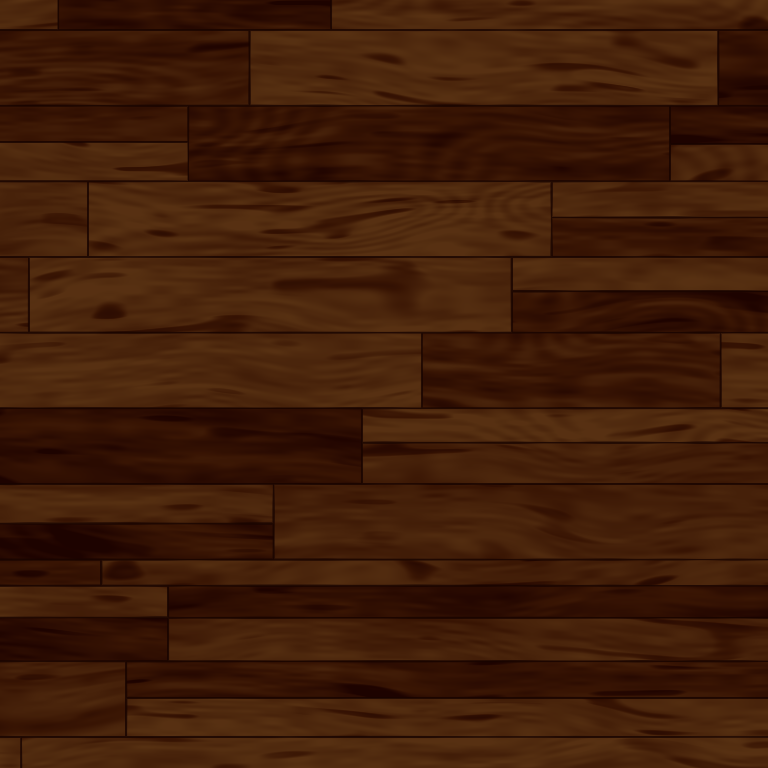
Write a WebGL 1 fragment shader that draws this texture.

```glsl
precision highp float;
// Dark hardwood floor: staggered rows of planks, some split lengthwise in two,
// plus one narrow filler strip. Each plank has its own tone, slant and grain,
// built from stretched value noise and coloured by a single wood ramp.

uniform vec2 u_resolution;

// Layout, in units of the canvas
const float ROW_HEIGHT = 0.0985;
const float ROW_OFFSET = 0.0404;
const float STRIP_HEIGHT = 0.034;
const float STRIP_BASE = ROW_OFFSET + 2.0 * ROW_HEIGHT;
const float STRIP_ROW = -10.0;
const vec2 SEAM_START = vec2(0.525, 0.16);
const float STAGGER = 0.1;
const float SEAM_JITTER = 0.09;
const float LONG_ROWS = 3.5;      // rows below this have a single seam
const float SPLIT_CHANCE = 0.36;
const float LINE_HALF = 0.0012;
const float LINE_STRENGTH = 0.82;

// Wood tones
const vec3 DARK_WOOD = vec3(0.115, 0.010, 0.0);
const vec3 RED_WOOD = vec3(0.22, 0.08, 0.012);
const vec3 LIGHT_WOOD = vec3(0.34, 0.19, 0.07);
const vec3 GAP_COLOUR = vec3(0.09, 0.012, 0.0);
const float DARK_LEVEL = 0.28;
const float LIGHT_LEVEL = 0.86;

// Grain
const vec2 STREAK_SCALE = vec2(5.0, 58.0);
const vec2 FIBRE_SCALE = vec2(30.0, 190.0);
const vec2 CRACK_SCALE = vec2(13.0, 90.0);
const vec2 FIGURE_SCALE = vec2(4.0, 13.0);
const float GRAIN_SLANT = 0.14;
const float GRAIN_WARP = 0.035;
const float FIBRE_DEPTH = 0.24;
const float FIGURE_DEPTH = 0.14;
const float CRACK_DEPTH = 0.5;

float hash(vec2 p) {
  vec3 q = fract(vec3(p.xyx) * 0.1031);
  q += dot(q, q.yzx + 33.33);
  return fract((q.x + q.y) * q.z);
}

float noise(vec2 p) {
  vec2 i = floor(p);
  vec2 f = fract(p);
  f = f * f * (3.0 - 2.0 * f);
  float low = mix(hash(i), hash(i + vec2(1.0, 0.0)), f.x);
  float high = mix(hash(i + vec2(0.0, 1.0)), hash(i + vec2(1.0, 1.0)), f.x);
  return mix(low, high, f.y);
}

// Left and right seam of a row; seams drift sideways from row to row
vec2 rowSeams(float row) {
  vec2 jitter = vec2(hash(vec2(row, 7.0)), hash(vec2(row, 19.0))) - 0.5;
  vec2 s = fract(SEAM_START + STAGGER * row + SEAM_JITTER * jitter);
  if (row < LONG_ROWS) s.x = 2.0;
  return vec2(min(s.x, s.y), max(s.x, s.y));
}

// Brightness of the wood along the ramp, from 0 to 1
float woodLevel(vec2 uv, float level, vec2 id) {
  float slant = GRAIN_SLANT * (hash(id + 3.1) - 0.5);
  vec2 p = uv + 4.0 * vec2(hash(id + 5.7), hash(id + 9.3));
  p.y += slant * uv.x + GRAIN_WARP * (noise(p * vec2(6.0, 15.0)) - 0.5);
  float streak = noise(p * STREAK_SCALE) - 0.5;
  float fibre = noise(p * FIBRE_SCALE) - 0.5;
  float figured = step(0.65, hash(id + 13.9));
  float figure = sin(55.0 * noise(p * FIGURE_SCALE));
  float crack = smoothstep(0.74, 0.93, noise(p * CRACK_SCALE));
  crack *= mix(0.35, 1.0, hash(id + 17.3));
  return level + streak * mix(0.6, 0.22, level) + fibre * FIBRE_DEPTH
    + figure * figured * FIGURE_DEPTH * 0.5 - crack * CRACK_DEPTH;
}

vec3 woodRamp(float t) {
  t = clamp(t, 0.0, 1.0) * 2.0;
  vec3 lower = mix(DARK_WOOD, RED_WOOD, min(t, 1.0));
  return mix(lower, LIGHT_WOOD, max(t - 1.0, 0.0));
}

void main() {
  vec2 uv = gl_FragCoord.xy / u_resolution;
  float pixel = 1.0 / min(u_resolution.x, u_resolution.y);

  // Row, with the filler strip inserted between two full rows
  float lift = clamp(uv.y - STRIP_BASE, 0.0, STRIP_HEIGHT);
  bool inStrip = lift > 0.0 && lift < STRIP_HEIGHT;
  float rowPos = (uv.y - lift - ROW_OFFSET) / ROW_HEIGHT;
  float row = inStrip ? STRIP_ROW : floor(rowPos);
  float height = inStrip ? STRIP_HEIGHT : ROW_HEIGHT;
  float across = inStrip ? lift / STRIP_HEIGHT : fract(rowPos);

  // Plank within the row, and the half of a split plank
  vec2 seams = rowSeams(row);
  float plank = step(seams.x, uv.x) + step(seams.y, uv.x);
  vec2 id = vec2(row, plank * 5.0 + 31.0);
  bool split = !inStrip && hash(id + 0.5) < SPLIT_CHANCE;
  float splitAt = mix(0.46, 0.58, hash(id + 1.7));
  float lane = split ? step(splitAt, across) : 0.0;

  // Tone and grain; the two halves of a split plank contrast
  float pick = fract(hash(vec2(row, 43.0)) + 0.38 * plank + 0.5 * lane);
  float level = mix(DARK_LEVEL, LIGHT_LEVEL, smoothstep(0.0, 0.75, pick));
  vec3 colour = woodRamp(woodLevel(uv, level, id + vec2(0.0, lane * 2.0)));

  // Gaps between planks, slightly uneven in width
  float gap = min(across, 1.0 - across) * height;
  if (split) gap = min(gap, abs(across - splitAt) * height);
  gap = min(gap, min(abs(uv.x - seams.x), abs(uv.x - seams.y)));
  float halfWidth = LINE_HALF * mix(0.75, 1.35, noise(uv * 24.0));
  float line = 1.0 - smoothstep(halfWidth - 0.5 * pixel, halfWidth + 0.5 * pixel, gap);
  gl_FragColor = vec4(mix(colour, GAP_COLOUR, line * LINE_STRENGTH), 1.0);
}
```
